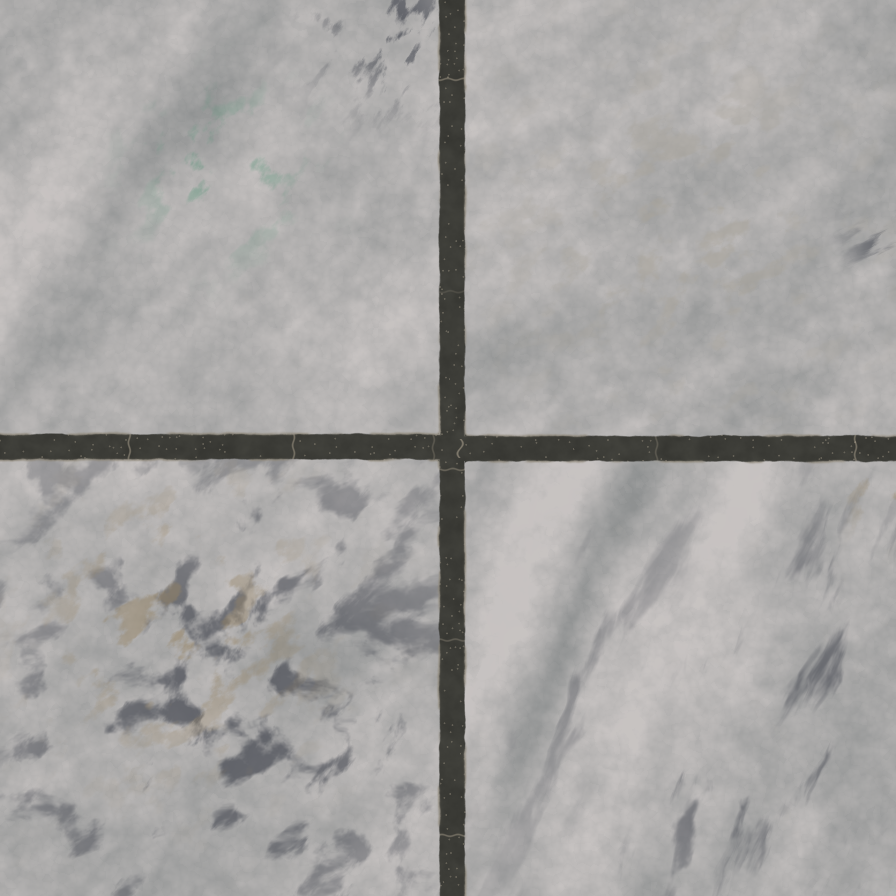
Reproduce this texture procedurally as a WebGL 2 fragment shader.

```glsl
#version 300 es
precision highp float;
// Four grey marble slabs, two by two, parted by a worn dark grout cross.
uniform vec2 u_resolution;
out vec4 fragColor;

const vec3 SHADOW = vec3(0.595, 0.60, 0.60);
const vec3 PALE = vec3(0.77, 0.755, 0.75);
const vec3 VEIN = vec3(0.33, 0.34, 0.37);
const vec3 GROUT = vec3(0.235, 0.235, 0.215);
const vec3 DUST = vec3(0.56, 0.53, 0.47);
const vec3 OCHRE = vec3(0.58, 0.51, 0.39);
const vec3 GREEN = vec3(0.36, 0.58, 0.48);
const vec3 BEIGE = vec3(0.66, 0.64, 0.60);
const float HALF_JOINT = 0.0142;

struct Stone {
  vec2 grain;       // direction of the bedding
  vec4 bands;       // two pale bands, one dark streak, strength
  vec3 fleckSpot;   // centre and radius of the dark flecks
  vec2 fleckScale;  // frequency across and along the grain
  vec3 stainSpot;   // centre and radius of the stains
  vec3 stainColor;
};

float hash(vec2 p) {
  p = fract(p * vec2(0.1731, 0.2137));
  p += dot(p, p.yx + 31.7);
  return fract((p.x + p.y) * p.x * 7.31);
}

float valueNoise(vec2 p) {
  vec2 i = floor(p), f = fract(p);
  f = f * f * (3.0 - 2.0 * f);
  return mix(mix(hash(i), hash(i + vec2(1, 0)), f.x),
             mix(hash(i + vec2(0, 1)), hash(i + 1.0), f.x), f.y);
}

float fbm(vec2 p) {
  float sum = 0.0, amp = 0.5;
  for (int i = 0; i < 5; i++) {
    sum += amp * valueNoise(p);
    p = mat2(1.6, -1.2, 1.2, 1.6) * p + 17.3;
    amp *= 0.5;
  }
  return sum / 0.97;
}

// Nearest cell: distance and random id
vec2 cellular(vec2 p) {
  vec2 best = vec2(9.0, 0.0);
  for (int y = -1; y <= 1; y++)
    for (int x = -1; x <= 1; x++) {
      vec2 cell = floor(p) + vec2(x, y);
      vec2 point = cell + vec2(hash(cell), hash(cell + 53.0));
      float d = distance(p, point);
      if (d < best.x) best = vec2(d, hash(cell + 91.0));
    }
  return best;
}

float bell(float x, float width) { return exp(-x * x / (width * width)); }

float spotMask(vec2 p, vec3 spot) { return bell(distance(p, spot.xy), spot.z); }

Stone chooseStone(vec2 side) {
  if (side.y > 0.5) {
    if (side.x < 0.5)
      return Stone(vec2(0.55, 0.83), vec4(-0.365, 0.06, -0.305, 0.8),
        vec3(0.44, 0.97, 0.08), vec2(75, 35), vec3(0.25, 0.81, 0.08), GREEN);
    return Stone(vec2(0.88, 0.47), vec4(0.0, 0.22, -0.1, 0.25),
      vec3(0.99, 0.73, 0.04), vec2(60, 20), vec3(0.77, 0.74, 0.20), BEIGE);
  }
  if (side.x < 0.5)
    return Stone(vec2(0.75, 0.66), vec4(-0.2, 0.24, 0.05, 0.2),
      vec3(0.25, 0.20, 0.34), vec2(32, 22), vec3(0.20, 0.30, 0.14), OCHRE);
  return Stone(vec2(0.39, 0.92), vec4(0.575, 0.38, 0.456, 1.0),
    vec3(0.84, 0.20, 0.25), vec2(34, 10), vec3(0.99, 0.45, 0.04), OCHRE);
}

vec3 marble(vec2 p, Stone s, float seed) {
  vec2 q = vec2(dot(p, vec2(s.grain.y, -s.grain.x)), dot(p, s.grain));
  float warp = fbm(q * vec2(9, 4) + seed) - 0.5;
  float across = q.x + 0.07 * warp;
  float light = bell(across - s.bands.x, 0.05) + bell(across - s.bands.y, 0.05);
  float streak = bell(across - s.bands.z, 0.025);
  float cloud = fbm(q * vec2(15, 7) + seed + 3.0) - 0.5;
  float mottle = fbm(p * 55.0 + seed) - 0.5;
  vec2 crystal = cellular(p * 120.0);
  float tone = 0.52 + 1.1 * cloud + 0.6 * mottle + 0.10 * (crystal.y - 0.5)
    - 0.1 * (crystal.x - 0.4) + s.bands.w * (0.36 * light - 0.42 * streak);
  vec3 color = mix(SHADOW, PALE, clamp(tone, -0.2, 1.05));

  // Flecks and stains keep out of the pale bands
  float bare = 1.0 - min(1.0, light * s.bands.w);
  float fleck = smoothstep(0.56, 0.76, fbm(q * s.fleckScale + 2.0 * warp + seed));
  color = mix(color, VEIN, 0.85 * fleck * bare * spotMask(p, s.fleckSpot));
  float stain = smoothstep(0.55, 0.72, fbm(q * vec2(48, 30) + seed + 40.0));
  return mix(color, s.stainColor, 0.55 * stain * spotMask(p, s.stainSpot));
}

// Hairline cracks crossing a joint
float cracks(float along, float across, float px) {
  float cell = floor(along * 5.0);
  float at = (cell + 0.2 + 0.6 * hash(vec2(cell, 7.0))) / 5.0;
  float d = abs(along - at + 0.001 * sin(across * 350.0 + cell));
  return (0.2 + 0.6 * hash(vec2(cell, 23.0))) * (1.0 - smoothstep(0.0, 0.0008 + px, d));
}

vec3 grout(vec2 p, vec2 d, float px) {
  vec3 color = GROUT * (0.86 + 0.28 * fbm(p * 70.0));
  vec2 speck = cellular(p * 130.0);
  float dust = step(0.72, speck.y) * (1.0 - smoothstep(0.06, 0.2, speck.x));
  bool level = abs(d.x) > abs(d.y);
  dust = 0.5 * dust + (level ? cracks(p.x, d.y, px) : cracks(p.y + 3.0, d.x, px));
  float bend = abs(d.x - 0.009 - 0.003 * sin(d.y * 280.0));
  dust += 0.8 * (1.0 - smoothstep(0.0, 0.001 + px, bend)) * step(abs(d.y), 0.011);
  return mix(color, DUST, min(dust, 1.0));
}

void main() {
  vec2 p = gl_FragCoord.xy / u_resolution;
  float px = 1.0 / min(u_resolution.x, u_resolution.y);
  vec2 center = vec2(0.5046, p.x < 0.5046 ? 0.5013 : 0.4993);
  vec2 d = p - center, side = step(center, p);

  // Worn slab edge, with slightly rounded corners
  vec2 inset = abs(d) - HALF_JOINT;
  float edge = min(inset.x, inset.y);
  vec2 corner = max(0.004 - inset, 0.0);
  if (edge > 0.0) edge = 0.004 - length(corner);
  edge += 0.0025 * (fbm(p * 90.0) - 0.5) + 0.0004 * sin(p.x * 91.0 + p.y * 73.0);

  vec3 stone = marble(p, chooseStone(side), 11.0 * side.x + 23.0 * side.y + 5.0);
  float rim = bell(edge - 0.0005, 0.0014) * smoothstep(0.4, 0.65, valueNoise(p * 45.0));
  vec3 color = mix(grout(p, d, px), stone, smoothstep(-px, px, edge));
  fragColor = vec4(mix(color, DUST, 0.6 * rim), 1.0);
}
```
